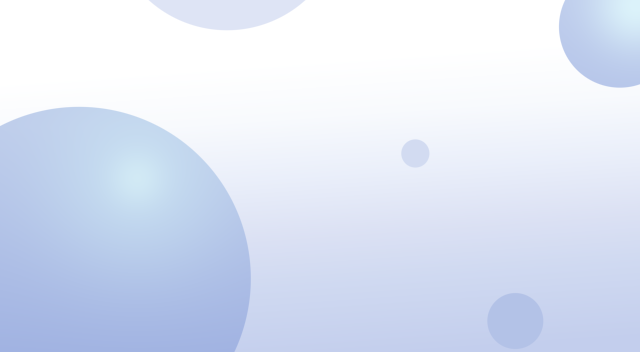
A Shadertoy shader for this background:

```glsl
// Soft white-to-periwinkle backdrop with five floating discs.
// A slightly tilted gradient is built from blended stops; each disc is an
// antialiased distance mask, and the two large spheres carry a radial glow.

// Coverage of a disc, with an edge about one pixel wide.
float disc(vec2 p, vec2 center, float radius) {
    float pixel = 1.0 / iResolution.y;
    return 1.0 - smoothstep(-0.75 * pixel, 0.75 * pixel, length(p - center) - radius);
}

// Gaussian falloff around a point.
float glow(vec2 p, vec2 center, float radius) {
    vec2 d = (p - center) / radius;
    return exp(-dot(d, d));
}

// Linear ramp from 0 to 1 between two positions.
float ramp(float a, float b, float t) {
    return clamp((t - a) / (b - a), 0.0, 1.0);
}

vec3 backdrop(vec2 p) {
    float depth = 1.0 - p.y + 0.07 * (p.x - 0.9);
    vec3 color = mix(vec3(1.0), vec3(0.972, 0.98, 0.992), ramp(0.17, 0.33, depth));
    color = mix(color, vec3(0.917, 0.936, 0.98), ramp(0.33, 0.5, depth));
    color = mix(color, vec3(0.86, 0.882, 0.955), ramp(0.5, 0.667, depth));
    color = mix(color, vec3(0.815, 0.853, 0.945), ramp(0.667, 0.8, depth));
    return mix(color, vec3(0.765, 0.808, 0.928), ramp(0.8, 1.02, depth));
}

// Large sphere: vertical shade plus a wide and a tight highlight.
vec3 largeSphere(vec2 p) {
    vec2 light = vec2(0.39, 0.493);
    vec3 color = mix(vec3(0.63, 0.70, 0.885), vec3(0.745, 0.80, 0.92), ramp(0.0, 0.64, p.y));
    color = mix(color, vec3(0.79, 0.89, 0.95), 0.75 * glow(p, light, 0.27));
    return mix(color, vec3(0.835, 0.93, 0.965), 0.75 * glow(p, light, 0.075));
}

vec3 cornerSphere(vec2 p) {
    vec3 color = mix(vec3(0.715, 0.775, 0.915), vec3(0.745, 0.80, 0.925), ramp(0.75, 1.0, p.y));
    return mix(color, vec3(0.86, 0.95, 0.98), glow(p, vec2(1.808, 0.985), 0.125));
}

void mainImage(out vec4 fragColor, in vec2 fragCoord) {
    // Canvas height is one unit.
    vec2 p = fragCoord / iResolution.y;
    vec3 color = backdrop(p);

    // Flat pale discs.
    color = mix(color, vec3(0.872, 0.894, 0.96), disc(p, vec2(0.645, 1.246), 0.332));
    color = mix(color, vec3(0.822, 0.86, 0.946), disc(p, vec2(1.18, 0.564), 0.04));
    color = mix(color, vec3(0.702, 0.76, 0.905), disc(p, vec2(1.464, 0.088), 0.0795));

    // Shaded spheres.
    color = mix(color, largeSphere(p), disc(p, vec2(0.2246, 0.2085), 0.488));
    color = mix(color, cornerSphere(p), disc(p, vec2(1.761, 0.924), 0.173));

    fragColor = vec4(color, 1.0);
}
```
